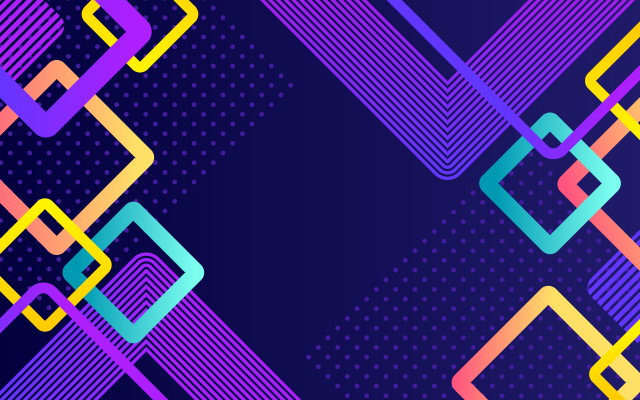
Give the GLSL for this background, as a Shadertoy shader.

```glsl
const float UNITS = 480.0;          // canvas height in layout units, y down
const float HALF_ROOT = 0.707107;

const float WIDE = 20.0;            // ring strokes
const float THIN = 13.0;
const float CORNER = 13.0;
const float BEND = 22.0;            // corner radius of long lines
const float FAR = 300.0;            // reach of shapes running off canvas

const float LINE_GAP = 6.65;        // nested chevrons
const float LINE_WIDTH = 4.0;
const float LAST_LINE = 13.0;
const float HATCH_GAP = 9.0;        // hatched patches
const float HATCH_WIDTH = 5.6;
const float DOT_GAP = 23.2;
const float DOT_RADIUS = 2.8;

const vec3 NIGHT = vec3(0.01, 0.0, 0.24);
const vec3 DUSK = vec3(0.125, 0.105, 0.41);
const vec3 DOT = vec3(0.26, 0.11, 0.62);
const vec3 BLUE = vec3(0.39, 0.21, 1.0);
const vec3 VIOLET = vec3(0.68, 0.12, 0.99);
const vec3 TEAL = vec3(0.0, 0.60, 0.70);
const vec3 AQUA = vec3(0.49, 1.0, 0.94);
const vec3 PINK = vec3(1.0, 0.33, 0.50);
const vec3 SAND = vec3(1.0, 0.88, 0.40);
const vec3 LEMON = vec3(1.0, 0.96, 0.0);
const vec3 GOLD = vec3(1.0, 0.79, 0.0);

float pixel;

// Diamond with rounded corners; reach runs from centre to corner tip
float diamond(vec2 p, vec2 centre, float reach, float radius) {
    p -= centre;
    vec2 q = abs(vec2(p.x + p.y, p.x - p.y)) * HALF_ROOT - (reach - radius) * HALF_ROOT;
    return length(max(q, 0.0)) + min(max(q.x, q.y), 0.0) - radius;
}

// Stroke lying just inside an outline
float inset(float d, float width) {
    return abs(d + 0.5 * width) - 0.5 * width;
}

float ring(vec2 p, vec2 centre, float reach, float width, float radius) {
    return inset(diamond(p, centre, reach, radius), width);
}

// Evenly spaced strokes nested inside an outline
float nested(float d) {
    float k = clamp(round((-d - 0.5 * LINE_WIDTH) / LINE_GAP), 0.0, LAST_LINE);
    return inset(d + k * LINE_GAP, LINE_WIDTH);
}

float hatched(vec2 p, vec2 centre, float reach) {
    float across = (p.x + p.y - centre.x - centre.y) * HALF_ROOT;
    float line = abs(across - HATCH_GAP * round(across / HATCH_GAP)) - 0.5 * HATCH_WIDTH;
    return max(line, diamond(p, centre, reach, 16.0));
}

// Diagonal dot lattice, limited to a range of cells around a tip dot
float dots(vec2 p, vec2 tip, vec2 low, vec2 high) {
    p -= tip;
    vec2 cell = vec2(p.x + p.y, p.x - p.y) / DOT_GAP;
    cell -= clamp(round(cell), low, high);
    return length(cell) * DOT_GAP * HALF_ROOT - DOT_RADIUS;
}

vec3 ramp(float v, float start, float end, vec3 a, vec3 b) {
    return mix(a, b, clamp((v - start) / (end - start), 0.0, 1.0));
}

void paint(inout vec3 colour, float d, vec3 ink) {
    colour = mix(colour, ink, clamp(0.5 - d / pixel, 0.0, 1.0));
}

void mainImage(out vec4 fragColor, in vec2 fragCoord) {
    pixel = UNITS / iResolution.y;
    vec2 p = vec2(fragCoord.x, iResolution.y - fragCoord.y) * pixel;
    vec3 colour = ramp(p.x, 0.0, 768.0, NIGHT, DUSK);

    // Dot fields
    paint(colour, dots(p, vec2(348.8, 102.4), vec2(-30, -24), vec2(0)), DOT);
    paint(colour, dots(p, vec2(370.4, 428.5), vec2(0), vec2(30, 22)), DOT);

    // Hatched patches and nested chevrons
    paint(colour, hatched(p, vec2(5, 31), 72.0), VIOLET);
    paint(colour, hatched(p, vec2(777, 345), 72.0), BLUE);
    paint(colour, nested(diamond(p, vec2(537, 216.0 - FAR), FAR, BEND)),
          ramp(p.y, 0.0, 205.0, VIOLET * 0.94, BLUE));
    paint(colour, nested(diamond(p, vec2(175.5, 303.0 + FAR), FAR, BEND)),
          ramp(p.x, 0.0, 210.0, BLUE, VIOLET));

    // Left cluster
    paint(colour, ring(p, vec2(168, 17), 70.0, THIN, CORNER), ramp(p.y, -50.0, 87.0, GOLD, LEMON));
    paint(colour, ring(p, vec2(68, 189), 117.0, WIDE, CORNER), ramp(p.x, -40.0, 165.0, PINK, SAND));
    paint(colour, ring(p, vec2(55, 38), 127.0, 27.0, 18.0), ramp(p.x, 0.0, 160.0, BLUE, VIOLET));
    paint(colour, ring(p, vec2(160, 327), 85.0, WIDE, CORNER), ramp(p.x, 95.0, 235.0, TEAL, AQUA));
    paint(colour, ring(p, vec2(54, 318), 80.0, THIN, CORNER), ramp(p.y, 245.0, 398.0, LEMON, GOLD));
    paint(colour, ring(p, vec2(52, 339.0 + FAR), FAR, THIN, BEND), ramp(p.x, -60.0, 80.0, BLUE, VIOLET));

    // Right cluster
    paint(colour, ring(p, vec2(786, 221), 117.0, WIDE, CORNER),
          ramp(p.x - 0.3 * p.y, 610.0, 770.0, PINK, SAND));
    paint(colour, ring(p, vec2(660, 220), 85.0, WIDE, CORNER), ramp(p.x, 595.0, 735.0, TEAL, AQUA));
    paint(colour, ring(p, vec2(782, 97), 80.0, THIN, CORNER), ramp(p.y, 30.0, 165.0, GOLD, LEMON));
    paint(colour, ring(p, vec2(664, 191.0 - FAR), FAR, THIN, BEND), ramp(p.x, 610.0, 740.0, BLUE, VIOLET));
    paint(colour, ring(p, vec2(658, 459), 116.0, WIDE, CORNER), ramp(p.x, 545.0, 665.0, PINK, SAND));
    paint(colour, ring(p, vec2(787, 449), 80.0, THIN, CORNER), ramp(p.y, 390.0, 480.0, LEMON, GOLD));

    fragColor = vec4(colour, 1.0);
}
```
